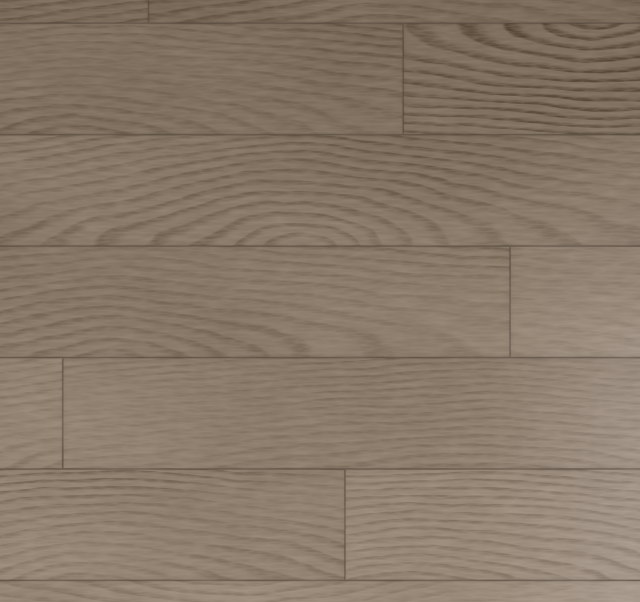
Give the GLSL for this texture, as a Shadertoy shader.

```glsl
// Oak plank floor: long staggered boards with thin dark seams.
// Growth rings are contours of a saturating arch distance bent by layered sines;
// stretched cellular noise breaks them into pores and fibres.

const float PLANK_HEIGHT = 0.1851;  // in canvas heights
const float FIRST_SEAM = 0.0359;
const float SEAM_WIDTH = 0.0018;
const float SEAM_STRENGTH = 0.68;
const float RING_DEPTH = 0.108;
const float FIBRE_DEPTH = 0.042;
const float MOTTLE_DEPTH = 0.020;
const float BOARD_VARIATION = 0.022;
const float LIGHT_FALLOFF = 0.060;
const vec3 WOOD = vec3(0.550, 0.489, 0.422);
const vec3 SEAM = vec3(0.33, 0.28, 0.235);
const vec3 GLARE = vec3(0.068, 0.075, 0.090);

// Rows from the bottom: end joint x (-1 = none), arch x, arch height, ring strength
const vec4 ROWS[7] = vec4[7](
    vec4(-1.0, 0.40, 1.5, 0.5),
    vec4(0.539, 0.12, -0.25, 0.9),
    vec4(0.098, 0.75, -0.7, 0.45),
    vec4(0.797, 0.17, -0.1, 0.65),
    vec4(-1.0, 0.47, -0.05, 0.8),
    vec4(0.630, 0.93, 1.05, 1.25),
    vec4(0.232, 0.60, -0.5, 0.75));

float hash(float n) { return fract(sin(n * 91.17 + 4.3) * 4375.85); }

vec2 hash2(vec2 p) {
    p = vec2(dot(p, vec2(127.1, 311.7)), dot(p, vec2(269.5, 183.3)));
    return fract(sin(p) * 4375.85);
}

// Layered, mutually bent sines, roughly -1 to 1
float waves(vec2 p) {
    float sum = 0.0, amp = 0.55;
    for (int i = 0; i < 4; i++) {
        sum += amp * sin(p.x + 1.6 * sin(p.y * 0.8 + sum));
        p = mat2(1.5, 1.1, -1.1, 1.5) * p + 3.1;
        amp *= 0.5;
    }
    return sum;
}

// Distance to the nearest scattered cell point
float cells(vec2 p) {
    vec2 cell = floor(p), f = fract(p);
    float nearest = 2.0;
    for (int y = -1; y <= 1; y++)
        for (int x = -1; x <= 1; x++) {
            vec2 o = vec2(x, y);
            nearest = min(nearest, length(o + hash2(cell + o) - f));
        }
    return nearest;
}

// Dark late-wood lines: slow rise, quick fall; spacing tightens away from the arch
float rings(vec2 q, vec2 arch, float seed) {
    vec2 d = q - arch;
    d.x = 2.8 * d.x / (1.0 + 2.0 * abs(d.x));
    float r = length(d);
    float bend = 0.75 * waves(vec2(q.x * 3.6, q.y * 1.8) + seed * 40.0)
               + 0.20 * waves(vec2(q.x * 20.0, q.y * 7.0) + seed * 17.0);
    float phase = fract(r * (8.5 + 2.2 * r) + bend);
    return smoothstep(0.35, 0.8, phase) * smoothstep(1.0, 0.84, phase);
}

void mainImage(out vec4 fragColor, in vec2 fragCoord) {
    vec2 uv = fragCoord / iResolution.xy;
    vec2 p = fragCoord / iResolution.y;
    float aspect = iResolution.x / iResolution.y;
    float pixel = 1.0 / iResolution.y;

    // Which board, and the position across it
    float level = (p.y - FIRST_SEAM) / PLANK_HEIGHT + 1.0;
    int row = clamp(int(floor(level)), 0, 6);
    float v = fract(level);
    vec4 plank = ROWS[row];
    float side = step(plank.x, uv.x);
    float seed = hash(float(row) * 2.0 + side);

    // The arch belongs to one board of the row; its neighbour gets a random one
    bool ownsArch = side == step(plank.x, plank.y);
    vec2 arch = ownsArch ? plank.yz : vec2(hash(seed + 2.0), mix(-0.8, -0.2, seed));
    float strength = ownsArch ? plank.w : mix(0.45, 0.75, hash(seed + 5.0));

    // Grain
    vec2 grainPos = p + seed * 7.0;
    float pores = smoothstep(0.75, 0.15, cells(grainPos * vec2(42.0, 230.0)));
    float fibre = cells(grainPos * vec2(16.0, 150.0));
    float patchiness = 0.75 + 0.5 * waves(vec2(p.x * 4.5, v * 2.5) + seed * 60.0);
    float ring = rings(vec2(p.x, v), arch * vec2(aspect, 1.0), seed);

    float shade = -RING_DEPTH * strength * ring * clamp(patchiness, 0.25, 1.2) * (0.6 + 0.4 * pores);
    shade += FIBRE_DEPTH * (fibre - 0.45) - 0.014 * (pores - 0.5);
    shade += MOTTLE_DEPTH * waves(p * vec2(5.0, 9.0) + seed * 30.0);
    shade += BOARD_VARIATION * (seed - 0.5);

    // Light falls off upward, with cool glare at the lower right
    shade += LIGHT_FALLOFF * (1.0 - 2.0 * uv.y);
    float glare = smoothstep(0.65, 1.05, uv.x) * smoothstep(1.0, 0.2, uv.y);
    vec3 color = WOOD + shade + GLARE * glare;

    // Seams: a soft, slightly uneven line with a faint shadow
    float seamDist = min(min(v, 1.0 - v) * PLANK_HEIGHT, abs(uv.x - plank.x) * aspect);
    float seam = 1.0 - smoothstep(0.0, SEAM_WIDTH + 0.5 * pixel, seamDist);
    float wear = 0.85 + 0.2 * waves(p * 30.0);
    color *= 1.0 - 0.05 * exp(-seamDist / 0.004);
    color = mix(color, SEAM, clamp(SEAM_STRENGTH * seam * wear, 0.0, 1.0));

    fragColor = vec4(color, 1.0);
}
```
